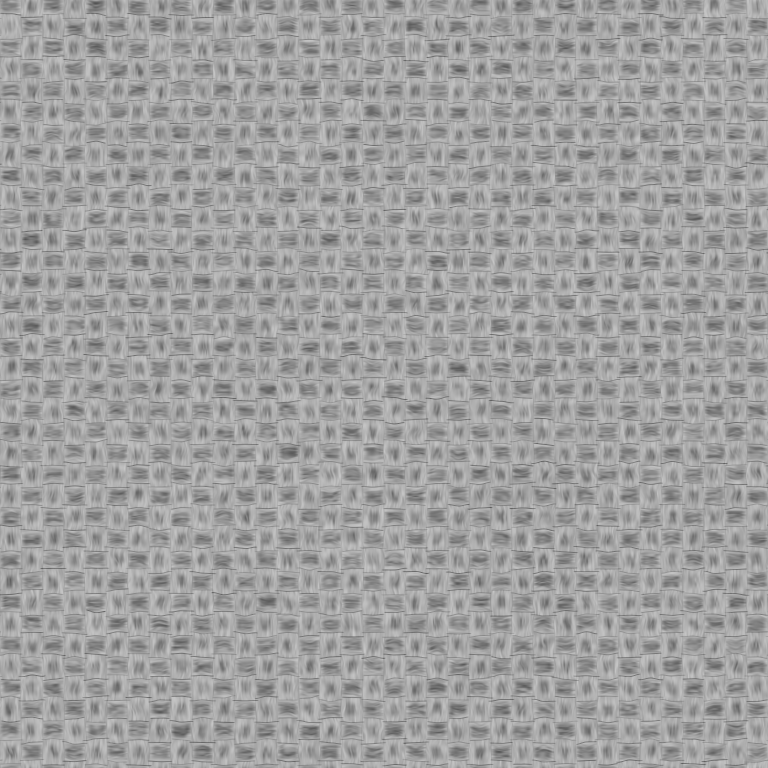
Give the GLSL for this texture, as a WebGL 2 fragment shader.

```glsl
#version 300 es
precision highp float;

#define CELLS 36.0
#define ROW_SHIFT 0.25
#define LIGHT 0.69
#define FIBRE_CONTRAST 0.19
#define WEFT_DEPTH 0.23
#define WARP_DEPTH 0.21
#define EDGE_HEIGHT 0.42
#define EDGE_WIDTH 0.045
#define EDGE_DEPTH 0.24
#define SEAM_DEPTH 0.05
#define WOBBLE 0.11

uniform vec2 u_resolution;
out vec4 fragColor;

// Integer hash of a lattice point and a seed, 0 to 1
float hash(vec2 p, float seed) {
    uvec3 v = uvec3(p.x, p.y, seed) * 1664525u + 1013904223u;
    v.x += v.y * v.z; v.y += v.z * v.x; v.z += v.x * v.y;
    v ^= v >> 16u;
    v.x += v.y * v.z; v.y += v.z * v.x; v.z += v.x * v.y;
    return float(v.x >> 8u) / 16777216.0;
}

// Value noise that wraps after a whole period
float noise(vec2 p, vec2 period, float seed) {
    vec2 i = floor(p), f = p - i;
    f = f * f * (3.0 - 2.0 * f);
    vec2 a = mod(i, period), b = mod(i + 1.0, period);
    return mix(mix(hash(a, seed), hash(vec2(b.x, a.y), seed), f.x),
               mix(hash(vec2(a.x, b.y), seed), hash(b, seed), f.x), f.y);
}

// Two layers of stretched noise, with whole strands around the canvas
float fibres(vec2 uv, vec2 perCell, float seed) {
    vec2 coarse = perCell * CELLS, fine = coarse * 1.75;
    return mix(noise(uv * coarse, coarse, seed), noise(uv * fine, fine, seed + 1.0), 0.5);
}

// Coverage of a thin line, kept even when narrower than a pixel
float stroke(float dist, float width, float pixel) {
    return clamp((0.5 * (width + pixel) - abs(dist)) / pixel, 0.0, min(1.0, width / pixel));
}

// Crooked offset along one thread
float bend(float along, float thread, float seed) {
    return WOBBLE * (noise(vec2(along * 2.0, thread), vec2(2.0, 1.0) * CELLS, seed) - 0.5);
}

float softBox(vec2 p, vec2 inner, vec2 outer) {
    vec2 m = 1.0 - smoothstep(inner, outer, abs(p));
    return m.x * m.y;
}

void main() {
    vec2 uv = gl_FragCoord.xy / u_resolution;
    vec2 grid = uv * CELLS - vec2(0.0, ROW_SHIFT);
    vec2 cell = floor(grid), p = grid - cell - 0.5;
    vec2 id = mod(cell, CELLS);
    vec2 pixel = CELLS / u_resolution;
    bool isWeft = mod(id.x + id.y, 2.0) > 0.5;

    // Strands lean a little to either side
    vec2 lean = vec2(noise(uv * CELLS * 2.0, vec2(2.0 * CELLS), 3.0),
                     noise(uv * CELLS * 2.0, vec2(2.0 * CELLS), 4.0)) - 0.5;
    vec2 leaned = uv + 0.16 * lean / CELLS;
    float upright = fibres(leaned, vec2(8.0, 2.0), 1.0);
    float level = fibres(leaned, vec2(2.0, 8.0), 5.0);
    float upper = EDGE_HEIGHT + bend(grid.x, cell.y, 11.0);
    float lower = -EDGE_HEIGHT + bend(grid.x, cell.y, 12.0);

    // Upright fibres fill the ground, level fibres fill the weft floats
    float inside = smoothstep(lower - pixel.y, lower + pixel.y, p.y)
                 * (1.0 - smoothstep(upper - pixel.y, upper + pixel.y, p.y));
    float weft = isWeft ? inside * (1.0 - smoothstep(0.42, 0.52, abs(p.x))) : 0.0;
    float strand = mix(upright, level, weft);
    float tone = LIGHT + FIBRE_CONTRAST * (strand - 0.5);

    // Dark hollow in the middle of every cell, uneven from cell to cell
    vec2 q = p - 0.1 * (vec2(hash(id, 21.0), hash(id, 22.0)) - 0.5);
    float strength = mix(0.8, 1.08, hash(id, 23.0));
    float hollow = isWeft
        ? WEFT_DEPTH * softBox(q, vec2(0.24, 0.12), vec2(0.55, 0.43))
        : WARP_DEPTH * softBox(q, vec2(0.06, 0.08), vec2(0.36, 0.44));
    tone -= hollow * strength * mix(1.15, 0.45, strand);

    // Thin crooked edges above and below each float, reaching past its ends
    float edge = 0.0;
    for (int k = -1; k <= 1; k++) {
        vec2 owner = mod(cell + vec2(k, 0), CELLS);
        if (mod(owner.x + owner.y, 2.0) < 0.5) continue;
        float x = p.x - float(k);
        for (int side = 0; side < 2; side++) {
            float seed = 31.0 + 4.0 * float(side);
            float reach = 0.46 + 0.18 * hash(owner, seed);
            float tilt = WOBBLE * (hash(owner, seed + 1.0) - 0.5) * x;
            float y = (side == 0 ? upper : lower) + tilt;
            float ends = 1.0 - smoothstep(reach - 0.08, reach + 0.04, abs(x));
            float ink = mix(0.4, 1.1, hash(owner, seed + 2.0)) * mix(0.6, 1.3, level);
            edge = max(edge, ink * ends * stroke(p.y - y, EDGE_WIDTH, pixel.y));
        }
    }
    tone -= EDGE_DEPTH * edge;

    // Faint upright seams between the columns
    float column = floor(grid.x + 0.5);
    float seam = grid.x - column + bend(grid.y, column, 41.0);
    tone -= SEAM_DEPTH * stroke(seam, EDGE_WIDTH, pixel.x) * (0.4 + upright);

    // Slow drift of shade over the cloth
    tone += 0.015 * (noise(uv * 6.0, vec2(6.0), 51.0) - 0.5);
    fragColor = vec4(vec3(clamp(tone, 0.0, 1.0)), 1.0);
}
```
